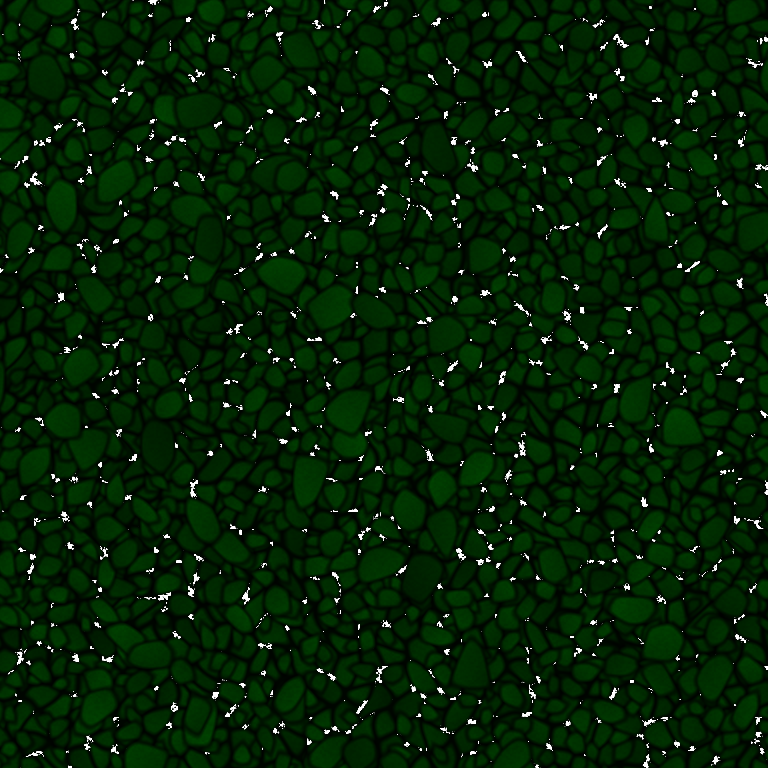
This texture is drawn by a three.js fragment shader. Its source:

```glsl
varying vec2 vUv;

const float TAU = 6.28318;
const float BED_CELLS = 32.0;      // packed stones across the canvas
const float CORNER_SHARP = 15.0;   // higher gives more angular bed stones
const float GAP = 0.0012;          // half width of the cracks
const float EDGE = 0.0013;         // softness of outlines
const float RIM = 0.0048;          // width of the dark rim on a stone
const float SHADOW = 0.0055;       // reach of the shadow under a stone
const float TONE_LOW = 0.125;
const float TONE_HIGH = 0.222;
const float BED_DIM = 0.88;        // lower stones receive less light
const float GAP_TONE = 0.022;
const float GRAIN_CELLS = 384.0;
const float SPECK_SIZE = 0.095;    // in bed cells
const float SPECK_SHARE = 0.46;
const vec3 STONE_TINT = vec3(0.0, 1.0, 0.0);
const vec3 SPECK_COLOR = vec3(1.0);

vec2 hash2(vec2 p) {
  vec3 q = fract(p.xyx * vec3(0.1031, 0.1030, 0.0973));
  q += dot(q, q.yzx + 33.33);
  return fract((q.xx + q.yz) * q.zy);
}

// Flat tone with a random slope, mottling and a dark rim
float stoneTone(vec2 uv, vec2 local, vec2 seed, float inside) {
  vec2 h = hash2(seed + 71.0);
  float angle = TAU * h.y;
  float slope = dot(local, vec2(cos(angle), sin(angle)));
  vec2 w = uv * 330.0 + 40.0 * h;
  float mottle = sin(w.x + 1.7 * sin(w.y * 0.8)) * sin(w.y * 1.3 + 1.4 * sin(w.x * 0.6));
  float grain = hash2(floor(uv * GRAIN_CELLS)).x - 0.5;
  float tone = mix(TONE_LOW, TONE_HIGH, sqrt(h.x));
  tone *= 1.0 + 0.13 * slope + 0.045 * mottle + 0.08 * grain;
  return tone * mix(0.38, 1.0, smoothstep(0.0, RIM, inside));
}

// Tightly packed bed: x is tone, y is distance to the nearest corner between stones
vec2 stoneBed(vec2 uv) {
  vec2 p = uv * BED_CELLS;
  p += 0.28 * sin(1.3 * p.yx + vec2(0.4, 2.1)) + 0.10 * sin(3.1 * p.yx + vec2(1.9, 0.7));
  vec2 cell = floor(p), f = fract(p);
  vec2 nearest = vec2(0.0), nearCell = vec2(0.0);
  float best = 9.0;
  for (int j = -1; j <= 1; j++) for (int i = -1; i <= 1; i++) {
    vec2 g = vec2(float(i), float(j));
    vec2 r = g + 0.05 + 0.9 * hash2(cell + g + 50.0) - f;
    float d = dot(r, r);
    if (d < best) { best = d; nearest = r; nearCell = g; }
  }
  float sum = 0.0, first = 9.0, second = 9.0;
  for (int j = -2; j <= 2; j++) for (int i = -2; i <= 2; i++) {
    vec2 g = nearCell + vec2(float(i), float(j));
    vec2 r = g + 0.05 + 0.9 * hash2(cell + g + 50.0) - f;
    vec2 across = r - nearest;
    if (dot(across, across) > 0.0001) {
      float e = dot(0.5 * (nearest + r), normalize(across));
      sum += exp(-CORNER_SHARP * e);
      if (e < first) { second = first; first = e; }
      else second = min(second, e);
    }
  }
  vec2 seed = cell + nearCell + 50.0;
  float inside = -log(sum) / CORNER_SHARP / BED_CELLS - GAP * (0.5 + hash2(seed + 9.0).x);
  float tone = BED_DIM * stoneTone(uv, -1.6 * nearest, seed, inside);
  return vec2(mix(GAP_TONE, tone, smoothstep(-EDGE, EDGE, inside)), second);
}

// Rounded polygon of about unit radius, negative inside
float pebble(vec2 q, vec2 seed) {
  float sum = 0.0;
  for (int i = 0; i < 6; i++) {
    float side = float(i);
    vec2 h = hash2(seed + 13.0 * side + 5.0);
    float a = TAU * (side + 0.8 * h.x) / 6.0;
    sum += exp(8.0 * (dot(q, vec2(cos(a), sin(a))) - mix(0.74, 1.02, h.y)));
  }
  return log(sum) / 8.0;
}

// Scattered stones lying on top; surface is tone and exposure of the bed
void scatterStones(vec2 uv, float cells, float share, float salt, inout vec2 surface) {
  vec2 base = floor(uv * cells);
  for (int j = -1; j <= 1; j++) for (int i = -1; i <= 1; i++) {
    vec2 cell = base + vec2(float(i), float(j));
    vec2 seed = cell + salt;
    vec2 pick = hash2(seed);
    if (pick.x < share) {
      vec2 shape = hash2(seed + 31.0);
      float radius = mix(0.34, 0.50, pick.y) / cells;
      float stretch = mix(1.0, 1.36, shape.x);
      float c = cos(TAU * shape.y), s = sin(TAU * shape.y);
      vec2 q = mat2(c, -s, s, c) * (uv - (cell + hash2(seed + 17.0)) / cells);
      q /= radius * vec2(stretch, 1.0 / stretch);
      if (dot(q, q) < 5.0) {
        float d = pebble(q, seed) * radius;
        float cover = 1.0 - smoothstep(-EDGE, EDGE, d);
        float shade = mix(0.45, 1.0, smoothstep(0.0, SHADOW, d));
        surface.x = mix(surface.x * shade, stoneTone(uv, q, seed, -d), cover);
        surface.y *= 1.0 - cover;
      }
    }
  }
}

void main() {
  vec2 bed = stoneBed(vUv);
  vec2 surface = vec2(bed.x, 1.0);
  scatterStones(vUv, 34.0, 0.50, 100.0, surface);
  scatterStones(vUv, 24.0, 0.48, 200.0, surface);
  scatterStones(vUv, 16.0, 0.34, 300.0, surface);

  // Jagged bright specks in the corners between stones
  float ragged = SPECK_SIZE * (0.4 + 1.2 * hash2(floor(vUv * GRAIN_CELLS) + 7.0).y);
  float chosen = step(hash2(floor(vUv * 45.0) + 400.0).x, SPECK_SHARE);
  float speck = chosen * (1.0 - smoothstep(ragged - 0.015, ragged + 0.015, bed.y));
  speck *= smoothstep(0.4, 0.8, surface.y);

  float drift = 1.0 + 0.05 * sin(5.0 * vUv.x + 1.0) * sin(6.0 * vUv.y + 2.0);
  gl_FragColor = vec4(mix(STONE_TINT * surface.x * drift, SPECK_COLOR, speck), 1.0);
}
```
